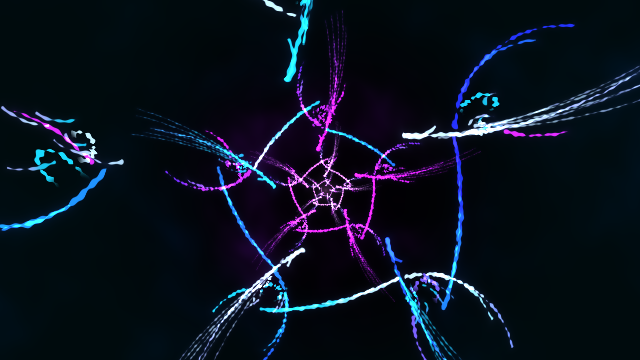
A Shadertoy shader for this background:

```glsl
const vec3 CYAN = vec3(0.1, 0.82, 0.97);
const vec3 ICE = vec3(0.78, 0.92, 1.0);
const vec3 BLUE = vec3(0.13, 0.13, 0.9);
const vec3 VIOLET = vec3(0.46, 0.34, 0.95);
const vec3 MAGENTA = vec3(0.86, 0.12, 0.95);
const vec3 PINK = vec3(0.98, 0.58, 0.97);
const float TURN = 1.283;    // angle between limbs
const float GROWTH = 1.229;  // size ratio between limbs

float hash(float n) { return fract(sin(n * 127.1) * 4375.85); }

mat2 rotation(float a) { return mat2(cos(a), sin(a), -sin(a), cos(a)); }

float ripple(float s, float seed) {
  return 0.4 * sin(s * 53.0 + seed) + 0.35 * sin(s * 127.0 + seed * 2.3)
       + 0.35 * sin(s * 281.0 - seed * 1.7);
}

// Line coverage; widths under a pixel fade out
float ink(float d, float width, float px) {
  return (1.0 - smoothstep(width - px, width + px, d)) * clamp(width / px, 0.0, 1.0);
}

// Bowed line from a to b; pen holds width, taper and roughness
vec3 stroke(vec2 p, vec2 a, vec2 b, float bow, vec3 pen, float px, float seed,
            vec3 startColor, vec3 endColor) {
  float len = length(b - a);
  vec2 dir = (b - a) / len, q = p - a;
  float along = dot(q, dir) / len;
  float u = clamp(along, 0.0, 1.0), s = u * len;
  float side = dot(q, vec2(-dir.y, dir.x)) - bow * 4.0 * u * (1.0 - u);
  side -= pen.x * 0.45 * ripple(s * 0.6, seed + 4.0);
  float slope = bow * 4.0 * (1.0 - 2.0 * u) / len;
  float d = length(vec2((along - u) * len, side * inversesqrt(1.0 + slope * slope)));
  float w = pen.x * (1.0 - pen.y * u) * max(0.0, 0.85 + pen.z * ripple(s, seed));
  vec3 tint = mix(startColor, endColor, smoothstep(0.2, 0.9, u + 0.25 * ripple(s * 0.5, seed)));
  return tint * ink(d, w, px) + mix(tint, BLUE, 0.5) * 0.1 * exp(-d / (pen.x * 1.8));
}

// Open, uneven loop
vec3 curl(vec2 p, vec2 center, float radius, float width, float px, float seed, vec3 color) {
  vec2 q = (p - center) * vec2(0.85, 1.25);
  float angle = atan(q.y, q.x);
  float d = abs(length(q) - radius * (1.0 + 0.22 * sin(2.0 * angle + seed)));
  float w = width * max(0.0, 0.75 + 0.5 * sin(5.0 * angle + seed) + 0.5 * sin(13.0 * angle - seed));
  return color * smoothstep(-0.7, 0.1, sin(angle + seed)) * ink(d, w, px);
}

// One limb: arc, streak with fibres, splinters, branch and loops
vec3 limb(vec2 p, float n, float width, float px) {
  bool isOdd = mod(n, 2.0) > 0.5;
  vec3 inner = mix(PINK, MAGENTA, smoothstep(-10.0, -5.5, n));
  vec3 arcColor = isOdd ? ICE : mix(CYAN, BLUE, smoothstep(-4.0, 0.0, n));
  vec3 arcEnd = isOdd ? CYAN : mix(CYAN, BLUE, 0.5);
  vec3 streakColor = isOdd ? CYAN : ICE;
  vec3 branchColor = isOdd ? ICE : mix(CYAN, BLUE, abs(n) < 0.5 ? 0.95 : 0.45);
  vec3 loopColor = isOdd ? VIOLET : CYAN;
  vec3 barbColor = n < -0.5 && n > -2.5 ? loopColor : MAGENTA;
  if (n < -4.5) arcColor = arcEnd = inner;
  if (n < -3.5) streakColor = inner;
  if (n < -2.5) loopColor = branchColor = mix(inner, VIOLET, 0.25);
  vec3 tailColor = mix(streakColor, n < -4.5 ? inner : VIOLET, 0.4);
  vec3 headColor = abs(n + 1.0) < 0.5 ? mix(BLUE, CYAN, 0.25) : streakColor;

  vec2 head = vec2(0.218, 0.155), tail = vec2(0.873, 0.333);
  vec2 foot = vec2(0.326, -0.326), joint = vec2(0.356, 0.15);
  vec3 light = vec3(0.0);
  if (n < 0.5) {
    light += stroke(p, foot, joint, -0.034, vec3(width, 0.2, 0.4), px, n, arcEnd, arcColor);
    light += stroke(p, foot + vec2(0.02, 0.06), joint, -0.02, vec3(width * 0.5, 0.2, 1.2),
                    px, n + 6.0, arcEnd, arcColor);
  }
  if (n < 1.5) {
    light += stroke(p, head, tail, -0.055, vec3(width, 0.8, 0.6), px, n + 1.0, headColor, tailColor);
    light += stroke(p, head, mix(head, tail, 0.13), -0.014, vec3(width * 1.3, 0.5, 0.3),
                    px, n + 5.0, headColor, headColor);
    for (int k = 0; k < 5; k++) {
      float h = hash(float(k) + n * 5.3 + 90.0);
      vec2 fan = vec2(0.3 * h, 0.1 * h + 0.035 * (float(k) - 2.0));
      vec2 root = mix(head, tail, 0.12 + 0.25 * h) - vec2(0.0, 0.035);
      light += 0.6 * stroke(p, root, tail + fan, -0.025 - 0.015 * h, vec3(width * 0.4, 0.6, 0.9),
                            px, h * 20.0, streakColor, tailColor);
    }
  }
  for (int k = 0; k < 6; k++) {
    float id = float(k) + n * 7.7 + 200.0;
    vec2 start = joint + vec2(0.17 * hash(id) - 0.02, 0.13 * hash(id + 31.0) - 0.02);
    vec2 reach = vec2(0.07, 0.07 * hash(id + 57.0) - 0.01) * (0.4 + hash(id + 73.0));
    light += 0.85 * stroke(p, start, start + reach, 0.008, vec3(width * 0.6, 0.5, 1.1),
                           px, id, k < 3 ? streakColor : loopColor, tailColor);
  }
  vec2 barb = n > 1.5 ? vec2(0.39, 0.19) : vec2(0.5, 0.165);
  light += stroke(p, barb, barb + vec2(0.17, 0.0), -0.012, vec3(width * 0.8, 0.6, 0.9),
                  px, n + 7.0, barbColor, barbColor);
  light += stroke(p, vec2(0.36, 0.18), vec2(0.58, 0.42), 0.065, vec3(width, 0.6, 0.9),
                  px, n + 3.0, branchColor, mix(branchColor, CYAN, 0.3));
  light += stroke(p, vec2(0.38, 0.28), vec2(0.69, 0.46), 0.055, vec3(width * 0.6, 0.4, 1.3),
                  px, n + 9.0, branchColor, mix(branchColor, BLUE, 0.5));
  light += curl(p, vec2(0.425, 0.235), 0.038, width * 0.9, px, n, loopColor);
  return light + curl(p, vec2(0.42, 0.175), 0.024, width * 0.8, px, n + 2.0, streakColor);
}

float cloud(vec2 p) {
  float sum = 0.5, gain = 0.25;
  for (int i = 0; i < 4; i++) {
    p = rotation(1.1) * p * 1.8 + 1.7;
    sum += gain * sin(p.x + sin(p.y * 1.3)) * sin(p.y + sin(p.x * 0.8));
    gain *= 0.6;
  }
  return sum;
}

void mainImage(out vec4 fragColor, in vec2 fragCoord) {
  vec2 p = (fragCoord - 0.5 * iResolution.xy) / iResolution.y - vec2(0.016, -0.03);
  float radius = length(p), ring = (radius - 0.24) / 0.11;
  // Teal night, hollow centre, violet and blue haze
  vec3 color = mix(vec3(0.003, 0.0, 0.01), vec3(0.0, 0.042, 0.05), smoothstep(0.15, 0.75, radius));
  color += vec3(0.2, 0.02, 0.32) * pow(cloud(p * 4.0), 3.0) * exp(-ring * ring);
  color += vec3(0.0, 0.05, 0.14) * pow(cloud(p * 3.0 + 5.0), 4.0) * smoothstep(0.25, 0.45, radius);
  // Spiral of limbs, outermost to core
  for (int i = 0; i < 20; i++) {
    float n = 2.0 - float(i), scale = pow(GROWTH, n);
    vec2 local = rotation(-n * TURN) * p / scale;
    if (abs(length(local) - 0.725) < 0.525)
      color += limb(local, n, 0.0062 * inversesqrt(scale), 0.7 / (iResolution.y * scale));
  }
  color += PINK * 0.3 * exp(-radius * 60.0);
  fragColor = vec4(min(color, 1.0), 1.0);
}
```
